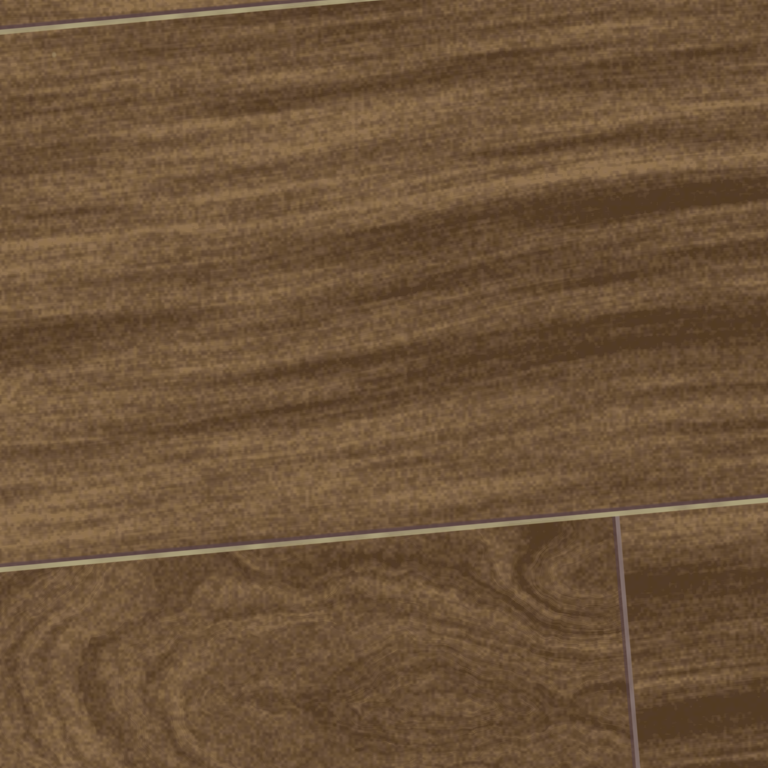
This texture is drawn by a Shadertoy shader. Its source:

```glsl
// Walnut plank floor, slightly tilted, with pale seams, flowing grain and one swirling board.

const float PLANK_WIDTH  = 0.70;
const float PLANK_LENGTH = 2.60;
const float ROW_SHIFT    = 1.30;   // joint offset from one row to the next
const float SEAM_HEIGHT  = 0.258;  // height of the lower seam at the left edge
const float SEAM_SLOPE   = 0.091;
const float JOINT_X      = 0.831;
const float JOINT_LEAN   = 0.083;
const float SEAM_HALF    = 0.0033;
const float JOINT_HALF   = 0.0028;
const float BAND_PERIOD  = 0.195;  // spacing of the broad light and dark bands
const float BAND_ORIGIN  = 0.235;
const float GRAIN        = 1.15;   // strength of the long streaks
const float FIBER        = 0.75;   // strength of the fine streaks
const float SPECKLE      = 0.42;   // strength of the surface mottling
const vec2  ARCH_CENTER  = vec2(0.30, 0.504);
const vec2  KNOT_CENTER  = vec2(0.79, 0.602);

const vec3 DARK_WOOD  = vec3(0.32, 0.23, 0.145);
const vec3 MID_WOOD   = vec3(0.425, 0.325, 0.225);
const vec3 LIGHT_WOOD = vec3(0.56, 0.445, 0.31);
const vec3 SEAM_PALE  = vec3(0.69, 0.65, 0.50);
const vec3 SEAM_SHADE = vec3(0.33, 0.25, 0.27);
const vec3 JOINT_GRAY = vec3(0.52, 0.45, 0.43);
const vec3 SPECK      = vec3(0.64, 0.56, 0.42);

float hash(vec2 p) {
    vec3 a = fract(vec3(p.xyx) * 0.1031);
    a += dot(a, a.yzx + 33.33);
    return fract((a.x + a.y) * a.z);
}

float noise(vec2 p) {
    vec2 i = floor(p), f = fract(p);
    f = f * f * (3.0 - 2.0 * f);
    return mix(mix(hash(i), hash(i + vec2(1, 0)), f.x),
               mix(hash(i + vec2(0, 1)), hash(i + vec2(1, 1)), f.x), f.y);
}

// Layered noise centered on zero
float fbm(vec2 p) {
    float sum = 0.0, amp = 0.5;
    for (int i = 0; i < 4; i++) {
        sum += amp * (noise(p) - 0.5);
        p = p * 2.03 + 17.3;
        amp *= 0.55;
    }
    return sum;
}

float bell(float x, float width) { return exp(-x * x / (width * width)); }

float line(float d, float halfWidth, float px) {
    return 1.0 - smoothstep(halfWidth - px, halfWidth + px, abs(d));
}

// Streaks that follow the grain height h
float streaks(float x, float h, float seed) {
    return GRAIN * fbm(vec2(x * 2.2, h * 36.0) + seed)
         + FIBER * fbm(vec2(x * 7.0, h * 105.0) + seed);
}

// Nearly straight grain with broad bands that rise to the right
float straightTone(vec2 q, float seed) {
    float middle = bell(q.y - 0.32, 0.20);
    float h = q.y - 0.055 * smoothstep(0.3, 1.05, q.x) * middle
            + 0.025 * (noise(q * vec2(2.6, 5.0) + seed) - 0.5);
    float tone = 0.50 + streaks(q.x, h, seed);
    float phase = (h - BAND_ORIGIN) / BAND_PERIOD;
    float pale = bell(fract(phase + 0.5) - 0.5, 0.09);
    float deep = bell(fract(phase + 0.75) - 0.5, 0.16);
    float reach = smoothstep(0.30, 0.70, q.x);
    tone += middle * (0.28 * pale - deep * mix(0.04, 0.40, reach) - 0.05);
    // Pale tapered tongue
    float tongue = smoothstep(0.45, 0.36, q.x) * smoothstep(0.05, 0.30, q.x);
    tone += 0.30 * tongue * bell(h - 0.30 - 0.10 * (q.x - 0.3), 0.022);
    // Lighter toward both long edges
    return tone + 0.08 * smoothstep(0.16, 0.34, abs(q.y - 0.32));
}

// Nested arches and a knot, distorted by noise
float swirlTone(vec2 q, float seed) {
    vec2 a = q - ARCH_CENTER;
    float h = length(vec2(min(a.x, 0.0) * 0.75, a.y + 0.12 * max(a.x, 0.0)));
    h += 0.09 * (noise(q * vec2(6.0, 9.0) + seed) - 0.5) + 0.04 * fbm(q * 19.0);
    vec2 k = (q - KNOT_CENTER) * vec2(0.8, 1.0);
    float knot = exp(-dot(k, k) / 0.006);
    h += 0.10 * knot;
    float tone = 0.30 + 0.95 * streaks(q.x, h, seed) + 0.12 * knot;
    return tone + 0.40 * fbm(q * vec2(4.0, 7.0) + seed);
}

void mainImage(out vec4 fragColor, in vec2 fragCoord) {
    vec2 uv = fragCoord / iResolution.xy;
    float px = 1.0 / min(iResolution.x, iResolution.y);

    // Plank coordinates
    vec2 q = vec2(uv.x + JOINT_LEAN * uv.y, uv.y - SEAM_SLOPE * uv.x - SEAM_HEIGHT);
    float row = floor(q.y / PLANK_WIDTH);
    float along = (q.x - JOINT_X - (row + 1.0) * ROW_SHIFT) / PLANK_LENGTH;
    float board = floor(along);
    float seamDist = q.y - PLANK_WIDTH * floor(q.y / PLANK_WIDTH + 0.5);
    float jointDist = (along - floor(along + 0.5)) * PLANK_LENGTH;
    q.y -= row * PLANK_WIDTH;

    // Wood tone: boards alternate between swirling and straight figure
    float seed = 31.0 * hash(vec2(row, board) + 40.0);
    bool swirling = mod(row + board, 2.0) < 0.5;
    float tone = swirling ? swirlTone(q, seed) : straightTone(q, seed);
    tone -= (!swirling && row < 0.0) ? 0.18 : 0.0;
    tone += SPECKLE * (noise(uv * 250.0) - 0.5) + 0.5 * SPECKLE * (noise(uv * 125.0) - 0.5);
    tone = clamp(tone, 0.0, 1.0);
    vec3 color = mix(DARK_WOOD, MID_WOOD, min(tone * 2.0, 1.0));
    color = mix(color, LIGHT_WOOD, max(tone * 2.0 - 1.0, 0.0));
    color.b += 0.03 * (noise(uv * 170.0 + 50.0) - 0.5);

    // Sparse pale specks
    vec2 cell = floor(uv * 9.0);
    vec2 spot = 0.2 + 0.6 * vec2(hash(cell + 3.0), hash(cell + 71.0));
    float speck = 1.0 - smoothstep(0.01, 0.04, length((fract(uv * 9.0) - spot) * vec2(1.0, 0.8)));
    color = mix(color, SPECK, 0.6 * speck * step(0.95, hash(cell + 9.0)));

    // Joints, then long seams with a dusky upper edge
    float wear = 0.85 + 0.3 * (noise(uv * 45.0) - 0.5);
    color = mix(color, SEAM_SHADE, 0.6 * line(jointDist + 0.003, JOINT_HALF * 1.4, px));
    color = mix(color, JOINT_GRAY, wear * line(jointDist, JOINT_HALF, px));
    color = mix(color, SEAM_SHADE, 0.75 * line(seamDist - 0.004, SEAM_HALF * 1.3, px * 1.5));
    color = mix(color, SEAM_PALE, wear * line(seamDist, SEAM_HALF, px));
    fragColor = vec4(color, 1.0);
}
```
